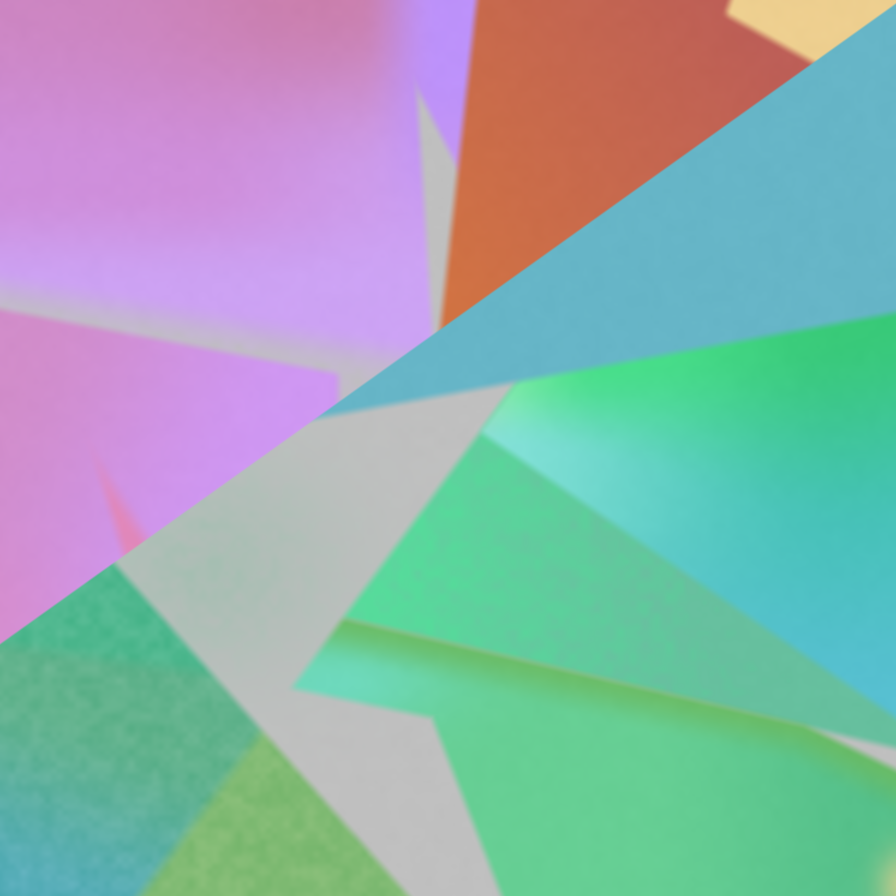
A three.js fragment shader for this background:

```glsl
// Draws overlapping soft pastel facets split by a crisp rising diagonal.
varying vec2 vUv;

const float SOFT = 0.006;
const float CRISP = 0.0015;
const float GRAIN_SCALE = 75.0;
const vec3 GREY = vec3(0.75, 0.75, 0.75);
const vec3 ORCHID = vec3(0.81, 0.56, 0.86);
const vec3 LILAC = vec3(0.80, 0.64, 0.96);
const vec3 VIOLET = vec3(0.74, 0.57, 0.98);
const vec3 ROSE = vec3(0.79, 0.48, 0.64);
const vec3 PINK = vec3(0.88, 0.53, 0.73);
const vec3 ORANGE = vec3(0.82, 0.45, 0.26);
const vec3 BRICK = vec3(0.74, 0.37, 0.34);
const vec3 CREAM = vec3(0.93, 0.81, 0.56);
const vec3 BLUE = vec3(0.40, 0.71, 0.78);
const vec3 GREEN = vec3(0.22, 0.79, 0.47);
const vec3 MINT = vec3(0.34, 0.86, 0.61);
const vec3 AQUA = vec3(0.53, 0.89, 0.85);
const vec3 CYAN = vec3(0.34, 0.75, 0.82);
const vec3 TEAL = vec3(0.27, 0.76, 0.71);
const vec3 LEAF = vec3(0.40, 0.81, 0.58);
const vec3 OLIVE = vec3(0.42, 0.73, 0.38);
const vec3 JADE = vec3(0.31, 0.72, 0.56);
const vec3 MOSS = vec3(0.50, 0.73, 0.45);
const vec3 LAGOON = vec3(0.34, 0.68, 0.73);

float hash(vec2 p) {
  return fract(sin(dot(p, vec2(127.1, 311.7))) * 43758.5);
}

float noise(vec2 p) {
  vec2 i = floor(p);
  vec2 f = fract(p);
  f = f * f * (3.0 - 2.0 * f);
  return mix(mix(hash(i), hash(i + vec2(1.0, 0.0)), f.x),
             mix(hash(i + vec2(0.0, 1.0)), hash(i + 1.0), f.x), f.y);
}

// Signed distance to the line a-b, positive on its left.
float lineDist(vec2 p, vec2 a, vec2 b) {
  vec2 d = normalize(b - a);
  return dot(p - a, vec2(-d.y, d.x));
}

// Soft half plane on the left of a-b.
float leftOf(vec2 p, vec2 a, vec2 b, float w) {
  return smoothstep(-w, w, lineDist(p, a, b));
}

float glow(vec2 p, vec2 center, vec2 radius) {
  vec2 d = (p - center) / radius;
  return exp(-dot(d, d));
}

vec3 upperSide(vec2 p, float grain) {
  // Large orchid facet, fading to grey below
  vec3 orchid = mix(ORCHID, LILAC, smoothstep(0.2, 0.48, p.x) * 0.75);
  orchid = mix(orchid, LILAC, smoothstep(0.79, 0.68, p.y) * 0.9);
  orchid = mix(orchid, ROSE, 0.45 * smoothstep(0.8, 1.0, p.y));
  orchid = mix(orchid, ROSE, 0.75 * glow(p, vec2(0.36, 1.02), vec2(0.16, 0.12)));
  orchid = mix(orchid, VIOLET, smoothstep(0.40, 0.49, p.x) * smoothstep(0.7, 0.92, p.y));
  float fade = leftOf(p, vec2(0.0, 0.675), vec2(0.4, 0.605), 0.027);
  vec3 col = mix(GREY, orchid, fade);
  col = mix(col, mix(GREY, LILAC, 0.5), (1.0 - fade) * grain * 0.5);

  // Grey sliver
  float sliver = leftOf(p, vec2(0.465, 0.902), vec2(0.482, 0.638), SOFT)
               * leftOf(p, vec2(0.508, 0.818), vec2(0.465, 0.902), SOFT);
  col = mix(col, GREY, sliver);

  // Lower orchid facet and its pink fleck
  vec3 low = mix(vec3(0.82, 0.55, 0.79), vec3(0.81, 0.59, 0.95),
                 smoothstep(0.0, 0.36, p.x + 0.5 * (0.6 - p.y)));
  low = mix(low, PINK, 0.3 * smoothstep(0.45, 0.3, p.y) * smoothstep(0.15, 0.0, p.x));
  float fleck = leftOf(p, vec2(0.111, 0.473), vec2(0.137, 0.385), 0.008)
              * leftOf(p, vec2(0.165, 0.395), vec2(0.113, 0.475), 0.012);
  low = mix(low, PINK, fleck);
  float lowMask = leftOf(p, vec2(0.378, 0.583), vec2(0.0, 0.655), SOFT)
                * smoothstep(0.385, 0.371, p.x);
  col = mix(col, low, lowMask);

  // Orange facet and cream corner
  float warm = clamp((p.x - 0.5) * 1.8 + (p.y - 0.65) * 1.2, 0.0, 1.0);
  col = mix(col, mix(ORANGE, BRICK, warm), leftOf(p, vec2(0.532, 1.0), vec2(0.492, 0.638), SOFT));
  float cream = leftOf(p, vec2(0.81, 0.984), vec2(0.759, 0.831), SOFT)
              * leftOf(p, vec2(0.781, 1.0), vec2(0.81, 0.984), SOFT);
  return mix(col, CREAM, cream);
}

vec3 lowerSide(vec2 p, float grain) {
  vec3 col = mix(GREY, vec3(0.62, 0.74, 0.68), (0.35 + grain * 0.6) * glow(p, vec2(0.24, 0.37), vec2(0.14, 0.12)));
  float shore = leftOf(p, vec2(0.3255, 0.232), vec2(0.536, 0.518), SOFT);
  float east = 1.0 - shore;

  // Speckled mint band
  vec3 band = mix(MINT, vec3(0.40, 0.75, 0.62), clamp((p.x - 0.4) * 2.5 + (grain - 0.5) * 0.6, 0.0, 1.0));
  col = mix(col, band, east * leftOf(p, vec2(0.384, 0.31), vec2(0.911, 0.186), SOFT));

  // Broad green to cyan facet
  vec3 sea = mix(AQUA, TEAL, smoothstep(0.48, 0.95, p.x));
  sea = mix(sea, CYAN, smoothstep(0.48, 0.2, p.y) * smoothstep(0.45, 0.75, p.x));
  float top = lineDist(p, vec2(1.0, 0.651), vec2(0.358, 0.534));
  vec3 rim = mix(vec3(0.58, 0.94, 0.72), vec3(0.28, 0.87, 0.54), smoothstep(0.5, 0.68, p.x));
  rim = mix(rim, GREEN, smoothstep(0.7, 0.95, p.x));
  sea = mix(sea, rim, smoothstep(0.06 + 0.18 * smoothstep(0.5, 1.0, p.x), 0.0, top));
  sea = mix(sea, GREY, glow(p, vec2(0.49, 0.545), vec2(0.045, 0.03)));
  float seaMask = east * leftOf(p, vec2(0.469, 0.4075), vec2(0.911, 0.188), SOFT)
                * leftOf(p, vec2(0.488, 0.551), vec2(0.536, 0.518), SOFT);
  float tail = leftOf(p, vec2(0.88, 0.204), vec2(1.0, 0.165), SOFT);
  col = mix(col, sea, seaMask * tail);
  col = mix(col, GREY, seaMask * (1.0 - tail) * smoothstep(0.9, 0.95, p.x));

  // Leaf green facet with an olive crest
  float crest = min(lineDist(p, vec2(0.911, 0.188), vec2(0.384, 0.31)),
                    lineDist(p, vec2(1.0, 0.141), vec2(0.9, 0.19)));
  vec3 leaf = mix(LEAF, vec3(0.33, 0.75, 0.54), smoothstep(0.7, 1.0, p.x));
  leaf = mix(leaf, vec3(0.43, 0.85, 0.74), glow(p, vec2(0.37, 0.235), vec2(0.12, 0.05)));
  leaf = mix(leaf, OLIVE, 0.85 * smoothstep(0.05, 0.0, crest));
  leaf = mix(leaf, CREAM, 0.7 * glow(p, vec2(1.01, 0.01), vec2(0.03, 0.04)));
  float leafMask = smoothstep(-SOFT, SOFT, crest) * east
                 * max(leftOf(p, vec2(0.56, 0.0), vec2(0.482, 0.199), SOFT) * 0.0,
                       leftOf(p, vec2(0.3255, 0.232), vec2(0.482, 0.199), SOFT));
  float foot = leftOf(p, vec2(0.482, 0.199), vec2(0.56, 0.0), SOFT);
  col = mix(col, leaf, max(leafMask, foot * smoothstep(-SOFT, SOFT, crest) * smoothstep(0.22, 0.2, p.y)));

  // Lower left facets
  vec3 pool = mix(vec3(0.38, 0.70, 0.55), LAGOON, smoothstep(0.24, 0.0, p.y + 0.35 * p.x));
  pool = mix(pool, JADE, leftOf(p, vec2(0.0, 0.281), vec2(0.215, 0.251), 0.012));
  float moss = leftOf(p, vec2(0.284, 0.173), vec2(0.156, 0.0), 0.01);
  pool = mix(pool, MOSS, moss) + (grain - 0.5) * vec3(0.08, 0.03, 0.05);
  col = mix(col, pool, leftOf(p, vec2(0.456, 0.0), vec2(0.13, 0.3685), SOFT));

  // Blue wedge under the diagonal
  return mix(col, BLUE, leftOf(p, vec2(0.358, 0.534), vec2(1.0, 0.651), SOFT));
}

void main() {
  float grain = noise(vUv * GRAIN_SCALE) * 0.65 + noise(vUv * GRAIN_SCALE * 2.0) * 0.35;
  float above = leftOf(vUv, vec2(0.0, 0.281), vec2(1.0, 0.996), CRISP);
  vec3 col = mix(lowerSide(vUv, grain), upperSide(vUv, grain), above);
  gl_FragColor = vec4(col + (grain - 0.5) * 0.012, 1.0);
}
```
